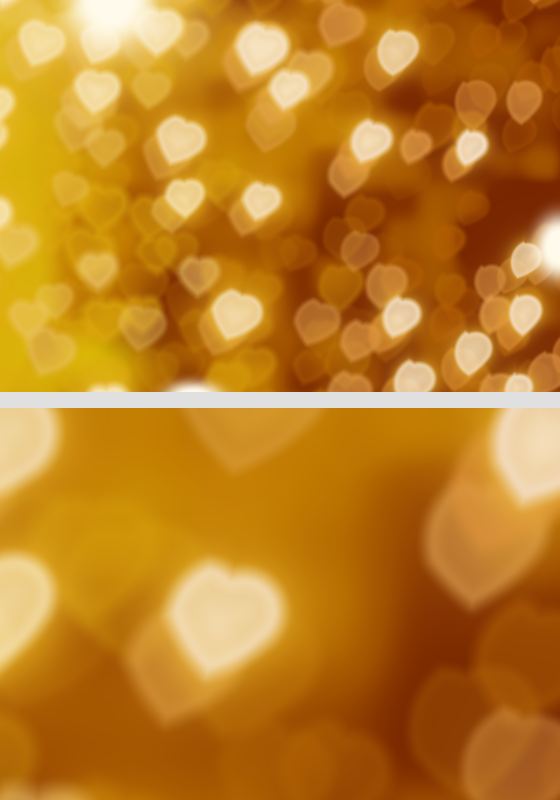
Top: the whole. Bottom: its middle third, enlarged.
Reproduce this background procedurally as a Shadertoy shader.

```glsl
// Golden autumn bokeh: soft translucent heart-shaped lights over a blurred amber gradient.

vec3 hash3(vec2 p)
{
    vec3 q = fract(vec3(p.xyx) * vec3(0.1031, 0.1030, 0.0973));
    q += dot(q, q.yxz + 33.33);
    return fract((q.xxy + q.yzz) * q.zyx);
}

float noise(vec2 p)
{
    vec2 i = floor(p), f = fract(p);
    f = f * f * f * (f * (f * 6.0 - 15.0) + 10.0);
    return mix(mix(hash3(i).x, hash3(i + vec2(1, 0)).x, f.x),
               mix(hash3(i + vec2(0, 1)).x, hash3(i + vec2(1, 1)).x, f.x), f.y);
}

float glow(vec2 p, vec2 center, vec2 radius)
{
    vec2 d = (p - center) / radius;
    return exp(-dot(d, d));
}

// Signed distance to a heart of about unit height, centred on the origin
float heart(vec2 p)
{
    p = vec2(abs(p.x), p.y + 0.55);
    if (p.x + p.y > 1.0) return length(p - vec2(0.25, 0.75)) - 0.3536;
    vec2 a = p - vec2(0, 1), b = p - 0.5 * max(p.x + p.y, 0.0);
    return sqrt(min(dot(a, a), dot(b, b))) * sign(p.x - p.y);
}

// Amber ramp from deep brown to yellow gold
vec3 amber(float t)
{
    vec3 c = mix(vec3(0.47, 0.15, 0.0), vec3(0.64, 0.33, 0.0), smoothstep(0.0, 0.38, t));
    c = mix(c, vec3(0.76, 0.49, 0.0), smoothstep(0.32, 0.68, t));
    return mix(c, vec3(0.85, 0.69, 0.03), smoothstep(0.62, 1.05, t));
}

// One jittered layer of hearts; tint runs from the left colour to the right one
vec3 scatterHearts(vec3 col, vec2 p, float aspect, float cell, float seed, float amount,
                   vec2 opacity, float halo, vec3 leftTint, vec3 rightTint)
{
    vec2 home = floor(p / cell);
    for (int j = -1; j <= 1; j++)
    for (int i = -1; i <= 1; i++)
    {
        vec2 id = home + vec2(i, j);
        vec3 place = hash3(id + seed), look = hash3(id + seed + 57.3);
        vec2 center = (id + 0.1 + 0.8 * place.xy) * cell;
        float side = clamp(center.x / aspect, 0.0, 1.0);
        float clustering = 0.3 + 1.4 * noise(center * 4.0 + seed);
        if (place.z > amount * clustering * (1.15 - 0.4 * side)) continue;

        // Lean the heart, then trim its flank as the lens does near the border
        float size = mix(0.080, 0.118, look.x);
        float lean = mix(-0.08, 0.42, look.y);
        float c = cos(lean), s = sin(lean);
        vec2 q = mat2(c, s, -s, c) * (p - center) / size;
        float d = mix(heart(q) - 0.05, length(q) - 0.54, 0.3);
        d = max(d, length(q - vec2(0.42, 0.08) * side * side) - 0.66) * size;

        float soft = mix(0.015, 0.006, side) * mix(0.7, 1.3, look.z);
        float body = 1.0 - smoothstep(-soft, soft * 0.8, d);
        float rim = exp(-pow((d + soft) / 0.007, 2.0));
        float alpha = mix(opacity.x, opacity.y, look.z);
        vec3 tint = mix(leftTint, rightTint, smoothstep(0.1, 0.9, side + 0.3 * (look.y - 0.5)));
        tint = mix(tint, vec3(1.0, 0.99, 0.97), halo * smoothstep(0.01, 0.045, -d));
        col = mix(col, vec3(0.93, 0.74, 0.22), halo * exp(-max(d, 0.0) * 55.0));
        col = mix(col, tint, alpha * body * (0.84 + 0.16 * rim));
    }
    return col;
}

void mainImage(out vec4 fragColor, in vec2 fragCoord)
{
    vec2 p = fragCoord / iResolution.y;
    float aspect = iResolution.x / iResolution.y;
    vec2 uv = vec2(p.x / aspect, p.y);

    // Blurred foliage: yellow on the left, deep brown on the right
    float blur = 0.55 * noise(p * 4.5 + 3.1) + 0.45 * noise(p * 11.0 + 8.7);
    float tone = 0.78 - 0.80 * uv.x + 1.0 * (blur - 0.5);
    tone += 0.28 * exp(-uv.x * 7.0) + 0.25 * glow(uv, vec2(0.53, 0.68), vec2(0.14, 0.20));
    tone -= 0.35 * glow(uv, vec2(0.32, 0.30), vec2(0.13, 0.22));
    vec3 col = amber(tone);

    // Broad sunlit patches
    col = mix(col, vec3(0.88, 0.80, 0.02), 0.8 * glow(uv, vec2(0.17, 0.07), vec2(0.09, 0.09)));
    col = mix(col, vec3(0.95, 0.86, 0.46), 0.9 * glow(uv, vec2(0.16, 0.97), vec2(0.19, 0.17)));

    // Faint gold, then peach, then bright lights with a displaced ghost under each
    col = scatterHearts(col, p, aspect, 0.105, 11.0, 0.80, vec2(0.15, 0.70), 0.0,
                        vec3(0.87, 0.68, 0.05), vec3(0.70, 0.36, 0.01));
    col = scatterHearts(col, p + 0.04, aspect, 0.125, 42.0, 0.40, vec2(0.35, 0.80), 0.05,
                        vec3(0.93, 0.79, 0.44), vec3(0.88, 0.60, 0.30));
    col = scatterHearts(col, p + vec2(0.105, 0.11), aspect, 0.15, 85.0, 0.36, vec2(0.45, 0.75), 0.05,
                        vec3(0.92, 0.77, 0.40), vec3(0.86, 0.55, 0.22));
    col = scatterHearts(col, p + 0.07, aspect, 0.15, 85.0, 0.32, vec2(0.75, 1.0), 0.5,
                        vec3(0.97, 0.90, 0.72), vec3(0.95, 0.86, 0.75));

    // Overexposed light entering at the borders
    float flare = glow(uv, vec2(0.20, 1.0), vec2(0.085, 0.13))
                + glow(uv, vec2(0.345, -0.02), vec2(0.06, 0.05))
                + glow(uv, vec2(1.0, 0.37), vec2(0.05, 0.09));
    col = mix(col, vec3(1.0, 0.98, 0.92), smoothstep(0.1, 0.85, flare));
    fragColor = vec4(col, 1.0);
}
```
